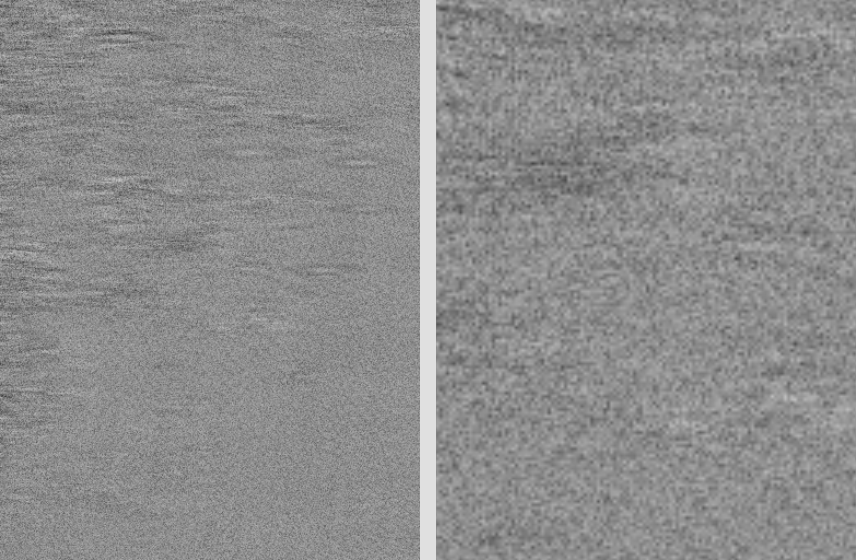
Left: the whole. Right: its middle third, enlarged.
This texture is drawn by a WebGL 2 fragment shader. Its source:

```glsl
#version 300 es
precision highp float;
// Crisp grey grain crossed by sparse short streaks and thin rippled lenses.

uniform vec2 u_resolution;
out vec4 fragColor;

const float BASE_GREY = 0.557;
const float GRAIN_CELLS = 512.0;
const int LENS_COUNT = 22;

float hash(vec2 p) {
  return fract(sin(dot(p, vec2(12.9898, 78.233))) * 43758.5453);
}

// Bell-shaped random value, centred on zero, with a slightly longer dark tail.
float bellHash(vec2 cell) {
  float g = hash(cell) + hash(cell.yx + 17.3) + hash(cell + vec2(41.9, 7.7)) - 1.5;
  return g - 0.14 * (g * g - 0.25);
}

// Smooth value noise in the range -1 to 1.
float valueNoise(vec2 p) {
  vec2 cell = floor(p);
  vec2 f = fract(p);
  f = f * f * (3.0 - 2.0 * f);
  float low = mix(hash(cell), hash(cell + vec2(1.0, 0.0)), f.x);
  float high = mix(hash(cell + vec2(0.0, 1.0)), hash(cell + 1.0), f.x);
  return mix(low, high, f.y) * 2.0 - 1.0;
}

// Grain whose lattice points lie at cell centres.
float grain(vec2 p, vec2 cells) {
  vec2 q = p * cells - 0.5;
  vec2 cell = floor(q + 0.001);
  vec2 f = clamp(q - cell, 0.0, 1.0);
  float low = mix(bellHash(cell), bellHash(cell + vec2(1.0, 0.0)), f.x);
  float high = mix(bellHash(cell + vec2(0.0, 1.0)), bellHash(cell + 1.0), f.x);
  return mix(low, high, f.y);
}

// Disturbance is strongest at the left edge, mild at the top, calm lower right.
float activity(vec2 uv, vec2 p) {
  float slope = 0.22 + 0.34 * (1.0 - uv.x) + 0.26 * uv.y
              + 0.22 * exp(-6.0 * uv.x);
  float patches = 0.24 * valueNoise(p * vec2(6.0, 13.0) + 3.7)
                + 0.24 * valueNoise(p * vec2(13.0, 37.0) + 8.1);
  float floorFade = smoothstep(0.07, 0.12, uv.y + 0.03 * patches);
  return smoothstep(0.3, 1.1, slope + patches) * mix(0.35, 1.0, floorFade);
}

// Short thin streaks at three scales, bent by a slow vertical drift.
float streaks(vec2 p) {
  vec2 q = p + vec2(0.0, 0.006 * valueNoise(p * vec2(9.0, 11.0)));
  return 0.35 * valueNoise(q * vec2(13.0, 95.0) + 11.0)
       + 0.55 * valueNoise(q * vec2(22.0, 190.0) + 23.0)
       + 0.60 * valueNoise(q * vec2(42.0, 330.0) + 37.0);
}

// Flat ellipse with a clear rim of opposite tone and a faint outer ripple.
float lens(vec2 p, vec2 centre, vec2 halfSize) {
  float d = length((p - centre) / halfSize);
  return exp(-0.6 * d * d) * cos(2.9 * d);
}

float scatteredLenses(vec2 p, float aspect) {
  float tone = 0.0;
  for (int i = 0; i < LENS_COUNT; i++) {
    float id = float(i);
    vec2 centre = vec2(hash(vec2(id, 1.3)) * aspect, hash(vec2(id, 5.9)));
    float size = hash(vec2(id, 9.2));
    vec2 halfSize = vec2(mix(0.03, 0.075, size), mix(0.005, 0.011, size));
    float strength = mix(-0.08, 0.10, hash(vec2(id, 21.4)));
    tone += strength * lens(p, centre, halfSize);
  }
  return tone;
}

void main() {
  vec2 uv = gl_FragCoord.xy / u_resolution;
  vec2 p = gl_FragCoord.xy / u_resolution.y;
  float aspect = u_resolution.x / u_resolution.y;

  float rough = activity(uv, p);
  float grey = BASE_GREY - 0.025 * rough;
  grey += 0.008 * valueNoise(p * vec2(6.0, 20.0) + 51.0);
  grey += (0.006 + 0.115 * rough) * streaks(p);
  grey += scatteredLenses(p, aspect);

  // Fine grain, plus a version smeared sideways where the field is rough.
  grey += mix(0.118, 0.145, rough) * grain(p, vec2(GRAIN_CELLS));
  grey += 0.05 * rough * grain(p + 3.1, vec2(0.2, 1.0) * GRAIN_CELLS);

  fragColor = vec4(vec3(clamp(grey, 0.0, 1.0)), 1.0);
}
```
